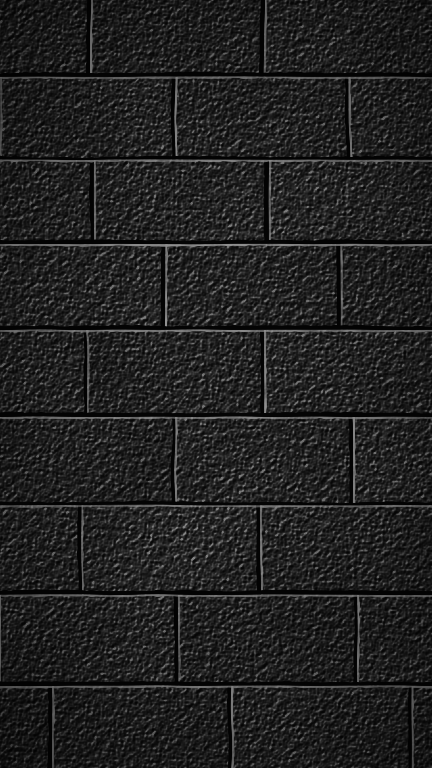
Give the GLSL for this texture, as a WebGL 2 fragment shader.

```glsl
#version 300 es
precision highp float;
// Dark painted block wall in running bond, courses growing slightly downwards.
// Grain is embossed value noise lit from the upper left; every seam is a
// shadow groove beside a pale rim, both wavering and varying seam by seam.

uniform vec2 u_resolution;
out vec4 fragColor;

const float FIRST_BED = 0.1772;     // depth of the first bed joint, canvas widths
const float COURSE = 0.1906;        // height of a course
const float COURSE_GROWTH = 0.00154;
const float BLOCK = 0.403;          // length of a block
const float BLOCK_GROWTH = 0.0017;
const float RIM_WIDTH = 0.0052;
const float PAINT = 0.112;
const float GROOVE = 0.012;
const float RIM = 0.48;

// First upright joint of each course, in canvas widths
const float FIRST_UPRIGHT[9] = float[9](
    0.209, 0.404, 0.216, 0.381, 0.200, 0.404, 0.189, 0.412, 0.119);

float hash(vec2 cell) {
    uvec2 q = uvec2(ivec2(floor(cell))) * uvec2(1597334673u, 3812015801u);
    uint n = (q.x ^ q.y) * 1597334673u;
    n = (n ^ (n >> 15)) * 2246822519u;
    n ^= n >> 13;
    return float(n >> 8) / 16777216.0;
}

float noise(vec2 p) {
    vec2 i = floor(p), f = fract(p);
    f = f * f * (3.0 - 2.0 * f);
    float top = mix(hash(i), hash(i + vec2(1, 0)), f.x);
    float bottom = mix(hash(i + vec2(0, 1)), hash(i + vec2(1, 1)), f.x);
    return mix(top, bottom, f.y);
}

// Two octaves on turned grids, so that no lattice shows
float grainHeight(vec2 p) {
    vec2 turned = vec2(0.8 * p.x - 0.6 * p.y, 0.6 * p.x + 0.8 * p.y);
    return noise(turned * 138.0 + 60.0) + 0.6 * noise(p * 225.0 + 31.0);
}

// Slope of the grain towards the light
float emboss(vec2 p) {
    vec2 toLight = vec2(-0.0026, -0.0032);
    return grainHeight(p) - grainHeight(p + toLight);
}

// Depth of bed joint j and its inverse
float bedDepth(float j) {
    return FIRST_BED + j * (COURSE + COURSE_GROWTH * j);
}

float bedIndex(float y) {
    float root = COURSE * COURSE + 4.0 * COURSE_GROWTH * (y - FIRST_BED);
    return (sqrt(max(root, 0.0)) - COURSE) / (2.0 * COURSE_GROWTH);
}

// Soft coverage of the interval from a to b
float band(float d, float a, float b, float soft) {
    return smoothstep(a - soft, a + soft, d) * (1.0 - smoothstep(b - soft, b + soft, d));
}

// Draws groove and rim; d runs across the seam, along runs down its length
float paintSeam(float tone, float d, float along, vec2 id, float sway, float soft) {
    float seed = hash(id + 71.0);
    float chip = (noise(vec2(along * 85.0, seed * 50.0 + 9.0)) - 0.5) * 0.0026;
    d += (noise(vec2(along * 11.0, seed * 90.0)) - 0.5) * sway;
    float swell = noise(vec2(along * 9.0, seed * 70.0 + 20.0));
    float depth = mix(0.0045, 0.0115, seed * 0.5 + swell * 0.5) + chip;
    float wear = noise(vec2(along * 32.0, seed * 40.0 + 5.0));
    float strength = mix(0.65, 1.0, hash(id + 13.0)) * mix(0.7, 1.15, wear);
    float groove = band(d, -depth, 0.0006, soft);
    float rim = band(d, 0.0004, RIM_WIDTH + chip, soft);
    tone = mix(tone, GROOVE, groove);
    return mix(tone, RIM, rim * clamp(strength, 0.0, 1.0));
}

void main() {
    vec2 uv = gl_FragCoord.xy / u_resolution;
    vec2 p = vec2(gl_FragCoord.x, u_resolution.y - gl_FragCoord.y) / u_resolution.x;
    float soft = 0.5 / u_resolution.x;

    // Course and block under this point
    float bed = bedIndex(p.y);
    float course = floor(bed) + 1.0;
    float blockLength = BLOCK + BLOCK_GROWTH * course;
    float first = FIRST_UPRIGHT[int(mod(course, 9.0))];
    float across = (p.x - first) / blockLength;
    float upright = round(across);

    // Grainy paint, with a shade of its own on each block
    float shade = mix(0.92, 1.08, hash(vec2(floor(across), course) + 40.0));
    float patches = mix(0.92, 1.08, noise(p * 9.0));
    float tone = PAINT * shade * patches * exp(clamp(emboss(p) * 2.2, -1.7, 1.25));

    // Upright joints, then bed joints over their ends
    float uprightOffset = p.x - first - upright * blockLength;
    tone = paintSeam(tone, uprightOffset, p.y, vec2(upright, course), 0.006, soft);
    float joint = round(bed);
    tone = paintSeam(tone, p.y - bedDepth(joint), p.x, vec2(joint, 300.0), 0.002, soft);

    // Light falls off towards the corners
    vec2 fromCentre = uv - 0.5;
    tone *= 1.22 - 1.25 * dot(fromCentre, fromCentre);
    fragColor = vec4(vec3(clamp(tone, 0.0, 1.0)), 1.0);
}
```
